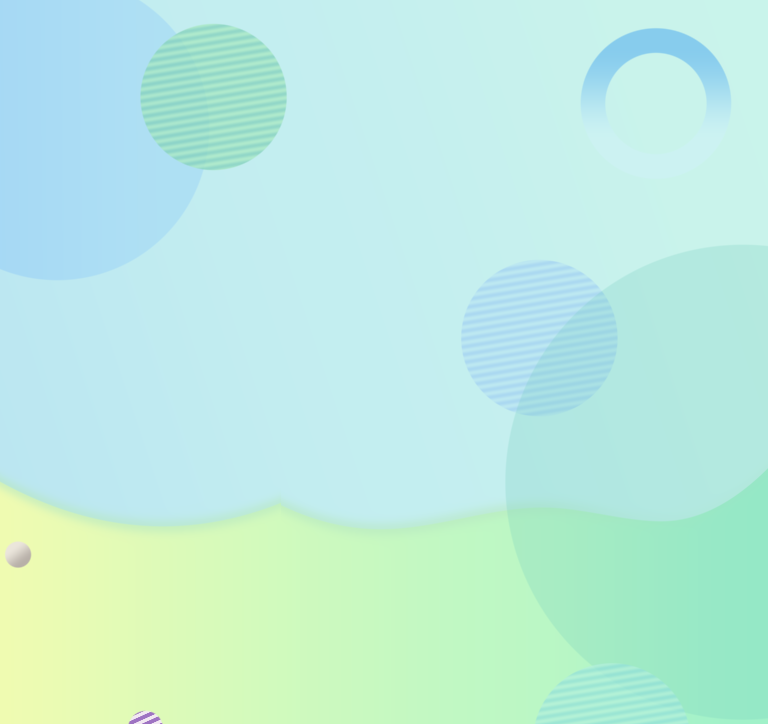
Write a Shadertoy shader that draws this background.

```glsl
// A pastel sky above a wavy lime-to-mint ground, overlaid with translucent discs,
// striped discs, a fading ring and a small bead. Every shape is a signed distance
// or height formula, blended in order from back to front.

#define STRIPE_PERIOD 0.0108
#define STRIPE_SLOPE 0.16
#define SHADOW_WIDTH 0.011
#define SHADOW_STRENGTH 0.55
#define BLUE_DISC vec3(0.079, 0.823, 0.210)
#define TEAL_DISC vec3(1.026, 0.334, 0.328)
#define GREEN_STRIPED vec3(0.295, 0.866, 0.101)
#define BLUE_STRIPED vec3(0.745, 0.533, 0.108)
#define MINT_STRIPED vec3(0.845, -0.025, 0.109)
#define RING vec3(0.906, 0.857, 0.087)
#define BEAD vec3(0.025, 0.234, 0.018)
#define PURPLE_BALL vec3(0.201, -0.006, 0.024)

// Coverage of a signed distance, smoothed over about one pixel
float cover(float d) {
    float pixel = 1.0 / iResolution.y;
    return 1.0 - smoothstep(-pixel, pixel, d);
}

// Circles hold the centre in xy and the radius in z
float circle(vec2 p, vec3 c) {
    return length(p - c.xy) - c.z;
}

// Soft stripes that climb slightly to the right
float stripes(vec2 p, float period, float slope) {
    float across = (p.y - slope * p.x) / period;
    return 0.5 + 0.5 * sin(6.28318 * across);
}

// Height of the ground: scooped valleys that meet in a crest, then a gentle hill
float groundHeight(float x) {
    if (x < 0.388) return 0.273 + 1.22 * (x - 0.225) * (x - 0.225);
    if (x < 0.526) return 0.269 + 1.75 * (x - 0.526) * (x - 0.526);
    if (x < 0.750) return mix(0.269, 0.299, smoothstep(0.526, 0.750, x));
    if (x < 0.914) return mix(0.299, 0.280, smoothstep(0.750, 0.914, x));
    return 0.280 + 3.4 * (x - 0.914) * (x - 0.914);
}

vec3 skyColor(vec2 p) {
    float t = clamp(0.75 * p.x + 0.25 * p.y, 0.0, 1.0);
    vec3 sky = mix(vec3(0.73, 0.90, 0.945), vec3(0.765, 0.932, 0.942), smoothstep(0.0, 0.5, t));
    return mix(sky, vec3(0.79, 0.955, 0.92), smoothstep(0.45, 1.0, t));
}

vec3 groundColor(float x) {
    vec3 ground = mix(vec3(0.95, 0.985, 0.69), vec3(0.82, 0.98, 0.74), smoothstep(-0.1, 0.45, x));
    ground = mix(ground, vec3(0.74, 0.97, 0.77), smoothstep(0.3, 0.75, x));
    return mix(ground, vec3(0.63, 0.945, 0.79), smoothstep(0.68, 1.06, x));
}

void mainImage(out vec4 fragColor, in vec2 fragCoord) {
    vec2 p = fragCoord / iResolution.y;
    float stripe = stripes(p, STRIPE_PERIOD, STRIPE_SLOPE);

    // Sky and large blue disc
    vec3 color = skyColor(p);
    vec3 discBlue = mix(vec3(0.645, 0.845, 0.96), vec3(0.68, 0.875, 0.955),
                        smoothstep(-0.05, 0.25, p.x));
    color = mix(color, discBlue, 0.95 * cover(circle(p, BLUE_DISC)));

    // Green striped disc
    vec3 green = mix(vec3(0.52, 0.82, 0.74), vec3(0.66, 0.91, 0.76), stripe);
    color = mix(color, green, 0.78 * cover(circle(p, GREEN_STRIPED)));

    // Ring, blue at its top and pale at its base
    float ringHeight = (p.y - RING.y) / RING.z;
    vec3 ringColor = mix(vec3(0.80, 0.95, 0.95), vec3(0.53, 0.80, 0.93),
                         smoothstep(-0.6, 0.9, ringHeight));
    color = mix(color, ringColor, cover(abs(circle(p, RING)) - 0.017));

    // Blue striped disc
    vec3 paleBlue = mix(vec3(0.66, 0.84, 0.945), vec3(0.735, 0.905, 0.945), stripe);
    color = mix(color, paleBlue, 0.9 * cover(circle(p, BLUE_STRIPED)));

    // Ground and the soft green shade along its edge
    float above = p.y - groundHeight(p.x);
    color = mix(color, groundColor(p.x), cover(above));
    float shade = exp(-above * above / (SHADOW_WIDTH * SHADOW_WIDTH));
    float shadeFade = 1.0 - 0.8 * smoothstep(0.65, 0.95, p.x);
    color = mix(color, vec3(0.72, 0.91, 0.76), SHADOW_STRENGTH * shade * shadeFade);

    // Large teal disc laid over both sky and ground
    color = mix(color, vec3(0.45, 0.80, 0.74), 0.25 * cover(circle(p, TEAL_DISC)));

    // Mint striped disc at the lower edge
    vec3 mint = mix(vec3(0.58, 0.88, 0.85), vec3(0.70, 0.94, 0.86), stripe);
    color = mix(color, mint, 0.75 * cover(circle(p, MINT_STRIPED)));

    // Bead lit from the upper left
    float beadShade = dot(p - BEAD.xy, vec2(-0.6, 0.8)) / BEAD.z;
    vec3 beadColor = mix(vec3(0.72, 0.69, 0.66), vec3(0.92, 0.90, 0.86),
                         smoothstep(-0.8, 0.7, beadShade));
    color = mix(color, beadColor, cover(circle(p, BEAD)));

    // Purple ball with white bands
    float band = smoothstep(0.4, 0.7, stripes(p, 0.011, 0.45));
    vec3 purple = mix(vec3(0.62, 0.45, 0.76), vec3(0.95, 0.91, 0.95), band);
    color = mix(color, purple, cover(circle(p, PURPLE_BALL)));

    fragColor = vec4(color, 1.0);
}
```
